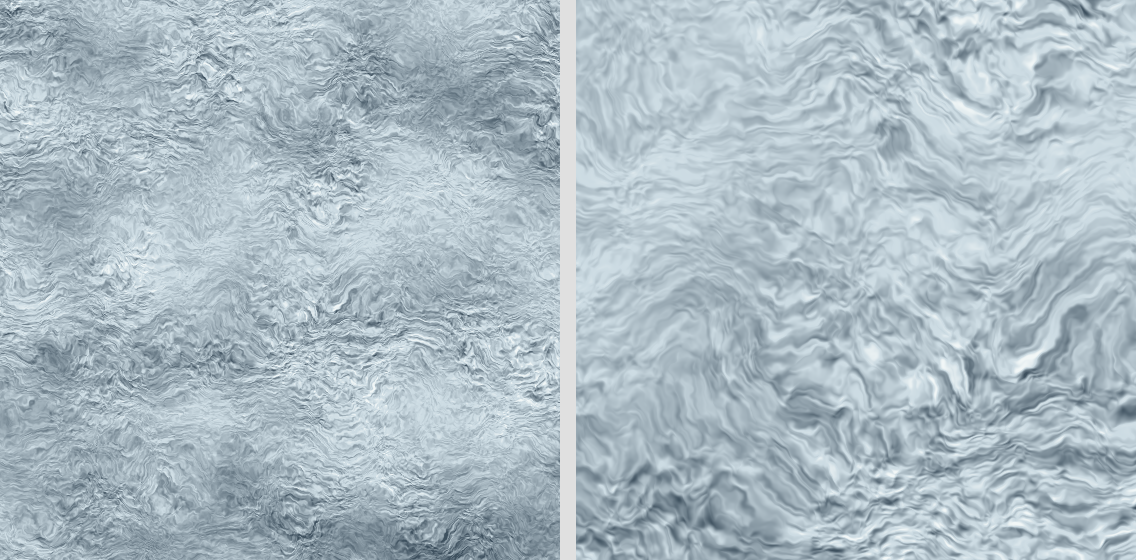
Left, the full canvas; right, a detail of the centre.
Write a three.js fragment shader that draws this texture.

```glsl
varying vec2 vUv;

const vec3 DEEP_ICE = vec3(0.37, 0.44, 0.49);
const vec3 PALE_ICE = vec3(0.80, 0.86, 0.89);
const vec3 GLINT = vec3(0.95, 0.97, 0.97);
const mat2 OCTAVE_TURN = mat2(1.6, 1.2, -1.2, 1.6);

vec2 hashGradient(vec2 cell) {
  vec2 k = vec2(dot(cell, vec2(127.1, 311.7)), dot(cell, vec2(269.5, 183.3)));
  return 2.0 * fract(sin(k) * 43758.5453) - 1.0;
}

float gradientNoise(vec2 p) {
  vec2 i = floor(p);
  vec2 f = p - i;
  vec2 u = f * f * f * (f * (f * 6.0 - 15.0) + 10.0);
  vec2 e = vec2(1.0, 0.0);
  float low = mix(dot(hashGradient(i), f),
                  dot(hashGradient(i + e.xy), f - e.xy), u.x);
  float high = mix(dot(hashGradient(i + e.yx), f - e.yx),
                   dot(hashGradient(i + e.xx), f - e.xx), u.x);
  return mix(low, high, u.y);
}

float fbm(vec2 p) {
  float sum = 0.0;
  float amplitude = 0.5;
  for (int i = 0; i < 6; i++) {
    sum += amplitude * gradientNoise(p);
    p = OCTAVE_TURN * p + 17.3;
    amplitude *= 0.5;
  }
  return sum;
}

// Crumpled height: sharp creases, with much of the slope in small flakes
float crumple(vec2 p) {
  float height = 0.0;
  float amplitude = 1.0;
  for (int i = 0; i < 4; i++) {
    float n = gradientNoise(p);
    height -= amplitude * sqrt(n * n + 0.001);
    p = OCTAVE_TURN * p + 9.1;
    amplitude *= 0.6;
  }
  return height;
}

vec2 swirl(vec2 p, float scale, float strength) {
  vec2 offset = vec2(fbm(p * scale + 3.7), fbm(p * scale + 41.2));
  return p + strength * offset;
}

// Thin line along the zero crossings of a noise field
float vein(vec2 p, float width) {
  return 1.0 - smoothstep(0.0, width, abs(gradientNoise(p)));
}

vec3 iceColour(float tone) {
  vec3 body = mix(DEEP_ICE, PALE_ICE, clamp(tone, -0.3, 1.0));
  return mix(body, GLINT, smoothstep(1.0, 1.6, tone));
}

void main() {
  // Cloudy depth, with the dark hollows pulled lower
  float cloud = fbm(vUv * vec2(3.0, 4.0) + 5.3);
  float hollow = max(-cloud - 0.08, 0.0);
  float tone = 0.69 + 1.45 * cloud - 0.8 * hollow;

  // Smooth and rough regions of the surface
  float rough = smoothstep(-0.18, 0.2, fbm(vUv * 5.0 + 23.6));
  float relief = mix(0.55, 1.4, rough);

  // Creases lit from above, running gently down to the right
  vec2 warped = swirl(vUv, 6.0, 0.13);
  vec2 creased = mat2(0.8, 0.33, -0.25, 1.15) * warped;
  vec2 towardLight = vec2(-0.0010, 0.0026);
  float slope = crumple(creased * 19.0)
              - crumple((creased + towardLight) * 19.0);
  tone += 3.0 * relief * slope;

  // Short curled bright threads and dark cracks
  float threads = vein(creased * 34.0 + 7.0, 0.1);
  float cracks = vein(creased * 29.0 + 31.0, 0.09);
  tone += 0.17 * relief * rough * threads;
  tone -= 0.20 * relief * rough * cracks;

  // Fine frosted grain
  tone += 0.3 * gradientNoise(warped * 140.0);

  gl_FragColor = vec4(iceColour(tone), 1.0);
}
```
